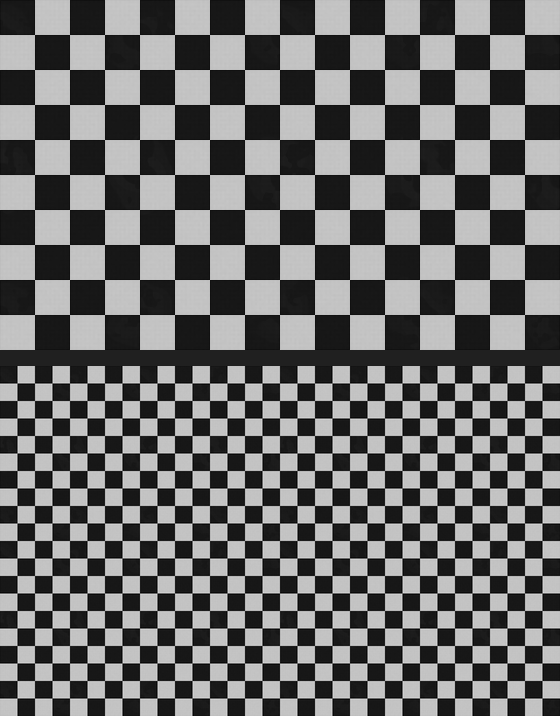
Top, the tile; bottom, the same tile 2 across and 2 down.
This pattern is drawn by a Shadertoy shader. Its source:

```glsl
// Checkerboard of pale and near-black woven squares with faint worn rings on the dark ones.

const vec2 GRID = vec2(16.0, 10.0);

float hash(vec2 p) {
    uvec2 q = uvec2(p) * uvec2(1597u, 3812u) + 977u;
    uint n = (q.x ^ (q.y << 7)) * 747796u + q.y * 2891u;
    n = (n ^ (n >> 13)) * 127413u;
    return float((n ^ (n >> 16)) & 65535u) / 65535.0;
}

// Value noise that wraps with the grid; scale is a whole number of samples per square
float wrapNoise(vec2 p, float scale) {
    vec2 period = GRID * scale;
    vec2 i = floor(p * scale);
    vec2 f = fract(p * scale);
    f = f * f * (3.0 - 2.0 * f);
    vec2 a = mod(i, period);
    vec2 b = mod(i + 1.0, period);
    return mix(mix(hash(a), hash(vec2(b.x, a.y)), f.x),
               mix(hash(vec2(a.x, b.y)), hash(b), f.x), f.y);
}

// Broken rings of wear, centred on every fourth column line
float wornRings(vec2 p) {
    float warp = wrapNoise(p, 2.0) - 0.5;
    float patches = wrapNoise(p, 3.0) * 0.7 + wrapNoise(p, 7.0) * 0.3;
    float wear = 0.0;
    for (int i = 0; i < 3; i++) {
        vec2 d = p - vec2(4.0 * round(p.x / 4.0), 1.0 + 4.0 * float(i));
        d.y -= GRID.y * round(d.y / GRID.y);
        float r = length(d) + 0.45 * warp;
        float ring = smoothstep(0.3, 0.38, r) * (1.0 - smoothstep(0.95, 1.05, r));
        float strength = i == 1 ? 1.0 : 0.75;
        wear = max(wear, ring * strength * (1.0 - 0.35 * smoothstep(0.68, 0.72, r)));
    }
    return wear * smoothstep(0.36, 0.44, patches);
}

void mainImage(out vec4 fragColor, in vec2 fragCoord) {
    vec2 p = fragCoord / iResolution.xy * GRID;
    vec2 pixel = GRID / iResolution.xy;

    // Checker: product of two antialiased square waves
    vec2 wave = 2.0 * abs(fract(p * 0.5 - 0.25) - 0.5) - 0.5;
    vec2 side = clamp(2.0 * wave / pixel, -1.0, 1.0);
    float pale = 0.5 + 0.5 * side.x * side.y;

    // Distance to the nearest edge of the square
    vec2 inset = 0.5 - abs(fract(p) - 0.5);
    float edge = min(inset.x, inset.y);
    float blur = pixel.x;

    // Dark squares: worn rings, a faint inner frame and a darker rim
    float wear = wornRings(p);
    float frame = 1.0 - smoothstep(0.008, 0.012 + blur, abs(edge - 0.1));
    float rim = 1.0 - smoothstep(0.03 - 0.5 * blur, 0.03 + 0.5 * blur, edge);
    float darkTone = 0.09 + 0.02 * wear + 0.006 * frame * wear - 0.025 * rim;

    // Fine weave and grain
    vec2 thread = cos(6.28318 * 8.0 * p);
    float weave = 0.5 * (thread.x + thread.y);
    float grain = wrapNoise(p, 16.0) - 0.5;
    float paleTone = 0.765 + 0.006 * weave + 0.012 * grain - 0.02 * rim;
    darkTone += 0.003 * weave + 0.006 * grain;

    fragColor = vec4(vec3(mix(darkTone, paleTone, pale)), 1.0);
}
```
